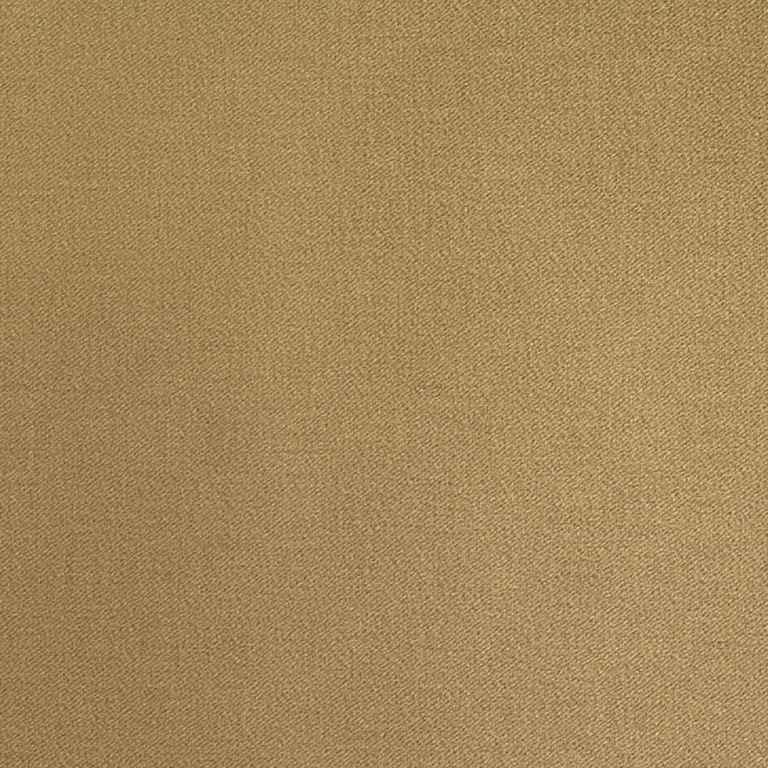
A Shadertoy shader for this texture:

```glsl
// Fine golden twill cloth under a soft sheen: slanted ribs cut into short
// floats by a cross wave and gradient noise, crossed by faint warp and weft
// threads, then shaded by broad light that brightens towards the right.

const vec3  CLOTH_COLOR   = vec3(0.637, 0.537, 0.345);
const vec3  TONE_AXIS     = vec3(1.0, 1.0, 0.96);   // colour change per unit of tone
const vec3  WARM_SHIFT    = vec3(0.004, -0.004, 0.004);
const float RIB_ANGLE     = 0.66;    // radians above horizontal
const float RIB_COUNT     = 194.0;   // ribs per canvas width
const float RIB_WANDER    = 0.60;    // bending of ribs, in rib widths
const float RIB_DEPTH     = 0.052;
const float CROSS_COUNT   = 128.0;   // floats per canvas width along a rib
const float CROSS_DEPTH   = 0.020;
const float FLOAT_DEPTH   = 0.145;
const vec2  FLOAT_SCALE   = vec2(200.0, 300.0);     // along and across a rib
const float GRAIN_DEPTH   = 0.165;
const float GRAIN_SCALE   = 363.0;
const float THREAD_DEPTH  = 0.045;
const float THREAD_COUNT  = 283.0;
const float THREAD_LENGTH = 0.09;
const float MOTTLE_DEPTH  = 0.014;
const float TAU           = 6.2831853;

// Random gradient for a lattice point, each component in -1..1
vec2 latticeGradient(ivec2 cell) {
    uvec2 q = uvec2(cell) * uvec2(1597334673u, 3812015801u);
    uint h = (q.x ^ q.y) * 1597334673u;
    h = (h ^ (h >> 15u)) * 2246822519u;
    h ^= h >> 13u;
    return vec2(h & 65535u, h >> 16u) / 32767.5 - 1.0;
}

float gradientNoise(vec2 p) {
    vec2 base = floor(p);
    vec2 f = p - base;
    ivec2 cell = ivec2(base);
    vec2 u = f * f * f * (f * (f * 6.0 - 15.0) + 10.0);
    float a = dot(latticeGradient(cell), f);
    float b = dot(latticeGradient(cell + ivec2(1, 0)), f - vec2(1.0, 0.0));
    float c = dot(latticeGradient(cell + ivec2(0, 1)), f - vec2(0.0, 1.0));
    float d = dot(latticeGradient(cell + ivec2(1, 1)), f - vec2(1.0, 1.0));
    return mix(mix(a, b, u.x), mix(c, d, u.x), u.y);
}

// Diagonal ribs, their broken floats and fine fibre grain
float twillTone(vec2 p) {
    vec2 along = vec2(cos(RIB_ANGLE), sin(RIB_ANGLE));
    vec2 rib = vec2(dot(p, along), dot(p, vec2(-along.y, along.x)));
    float wander = RIB_WANDER * gradientNoise(p * 67.0 + 7.3);
    float ridge = sin(TAU * (rib.y * RIB_COUNT + wander));
    float strength = 1.0 + 1.1 * gradientNoise(p * 110.0 + 31.7);
    float cross = sin(TAU * (rib.x * CROSS_COUNT + 2.0 * wander));
    float floats = gradientNoise(rib * FLOAT_SCALE + 11.5);
    float grain = gradientNoise(p * GRAIN_SCALE + 53.1);
    return (RIB_DEPTH * ridge + CROSS_DEPTH * cross) * strength
         + FLOAT_DEPTH * floats + GRAIN_DEPTH * grain;
}

// Uneven single yarns running down and across the cloth
float threadTone(vec2 p) {
    vec2 scale = vec2(THREAD_COUNT, 1.0 / THREAD_LENGTH);
    float warp = gradientNoise(p * scale + 3.7);
    float weft = gradientNoise(p.yx * scale + 91.2);
    return THREAD_DEPTH * (warp + weft);
}

// Soft bump of light with the given centre and radii
float glow(vec2 p, vec2 center, vec2 radius) {
    vec2 d = (p - center) / radius;
    return exp(-dot(d, d));
}

// Broad light over the whole cloth
float sheenTone(vec2 p) {
    float tone = 0.034 * (p.x - 0.5);
    tone += 0.040 * glow(p, vec2(0.82, 0.38), vec2(0.34, 0.55));
    tone += 0.018 * glow(p, vec2(0.37, 0.55), vec2(0.06, 0.45));
    tone += 0.014 * glow(p, vec2(0.10, 0.95), vec2(0.40, 0.30));
    tone -= 0.022 * glow(p, vec2(0.05, 0.15), vec2(0.40, 0.35));
    tone -= 0.020 * glow(p, vec2(1.00, 1.00), vec2(0.25, 0.25));
    tone += MOTTLE_DEPTH * gradientNoise(p * vec2(7.0, 4.0) + 17.4);
    return tone - 0.010;
}

void mainImage(out vec4 fragColor, in vec2 fragCoord) {
    vec2 p = fragCoord / iResolution.y;

    // Relief is crisper where the light rakes the right side
    float relief = mix(0.88, 1.20, smoothstep(0.1, 0.9, p.x));
    float tone = sheenTone(p) + relief * (twillTone(p) + threadTone(p));

    // Lower cloth leans warm, upper cloth leans olive
    vec3 color = CLOTH_COLOR + TONE_AXIS * tone + WARM_SHIFT * (0.5 - p.y);
    fragColor = vec4(clamp(color, 0.0, 1.0), 1.0);
}
```
